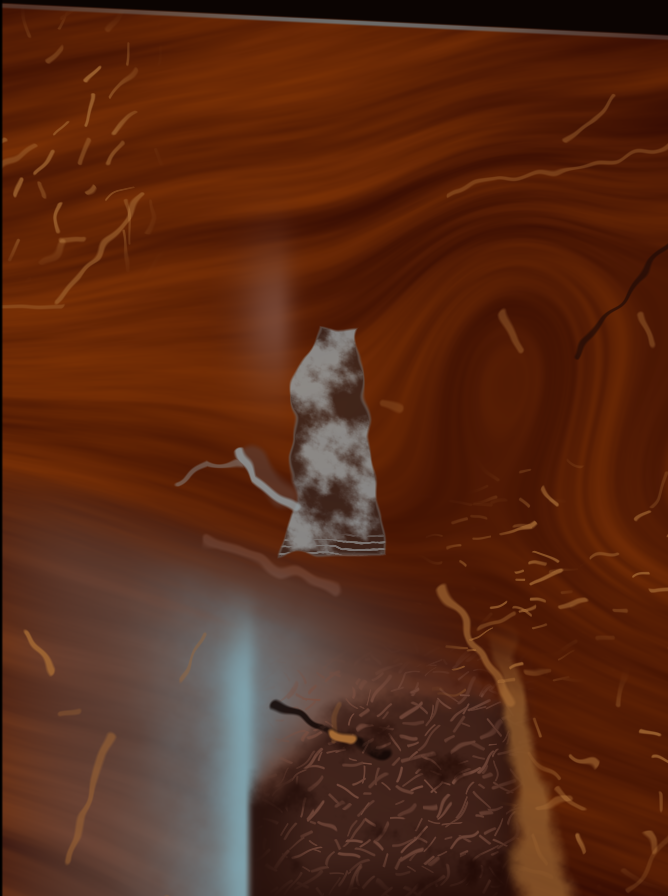
Give the GLSL for this texture, as a WebGL 1 fragment shader.

```glsl
precision highp float;
uniform vec2 u_resolution;

const float ASPECT = .747;
const vec3 MAHOGANY = vec3(.2, .04, .01);
const vec3 AMBER = vec3(.47, .185, .02);
const vec3 SHADOW = vec3(.12, .04, .025);
const vec3 HAZE = vec3(.37, .235, .19);
const vec3 SKY = vec3(.43, .49, .52);
const vec3 CYAN = vec3(.53, .71, .76);
const vec3 BARE = vec3(.64, .41, .2);
const vec3 FILM = vec3(.57, .6, .61);

vec2 p, bent;
float px;
vec3 col;

float hash(vec2 c) {
  vec3 q = fract(c.xyx * .1031);
  q += dot(q, q.yzx + 33.33);
  return fract((q.x + q.y) * q.z);
}

float noise(vec2 c) {
  vec2 i = floor(c), f = fract(c);
  f = f * f * (3. - 2. * f);
  return mix(mix(hash(i), hash(i + vec2(1, 0)), f.x),
             mix(hash(i + vec2(0, 1)), hash(i + 1.), f.x), f.y);
}

float fbm(vec2 c) {
  float sum = 0., amp = .52;
  for (int i = 0; i < 5; i++) {
    sum += amp * noise(c);
    c = c * 2.03 + 17.1;
    amp *= .5;
  }
  return sum;
}

float rise(float a, float b, float x) { return smoothstep(a, b, x); }
float fall(float a, float b, float x) { return 1. - smoothstep(a, b, x); }
void paint(vec3 color, float amount) { col = mix(col, color, amount); }

float bell(float x, float y, float w, float h) {
  vec2 d = (p - vec2(x, y)) / vec2(w, h);
  return exp(-dot(d, d));
}

float region(float x0, float y0, float x1, float y1) {
  vec2 m = smoothstep(-.04, .04, p - vec2(x0, y0)) * smoothstep(-.04, .04, vec2(x1, y1) - p);
  return m.x * m.y;
}

float segment(vec2 r, vec2 d, float width, float soft) {
  float t = clamp(dot(r, d) / dot(d, d), 0., 1.);
  return fall(width * .4, width + soft, length(r - d * t));
}

float line(float x0, float y0, float x1, float y1, float width) {
  vec2 a = vec2(x0, y0);
  return segment(bent - a, vec2(x1, y1) - a, width, px);
}

// Random short strokes, at most one per grid cell
float scratches(float cells, float angle, float spread, float density) {
  vec2 g = bent * cells;
  float m = 0.;
  for (int k = 0; k < 9; k++) {
    float row = floor(float(k) / 3. + .1);
    vec2 id = floor(g) + vec2(float(k) - 3. * row, row) - 1.;
    vec2 c = id + .2 + .6 * vec2(hash(id + 7.3), hash(id + 19.1));
    float a = angle + spread * (hash(id + 31.7) - .5);
    vec2 d = vec2(cos(a), sin(a)) * (.12 + .5 * hash(id + 43.9));
    float s = segment(g - c + d, 2. * d, .03 + .05 * hash(id + 3.7), cells * px);
    m = max(m, step(hash(id + cells), density) * s * (.5 + .5 * hash(id + 57.)));
  }
  return m;
}

void main() {
  p = gl_FragCoord.xy / u_resolution * vec2(ASPECT, 1);
  px = 1. / u_resolution.y;
  bent = p + .012 * (vec2(noise(p * 45.), noise(p * 45. + 9.)) - .5);
  float rough = fbm(p * 28.);

  // Wood grain, arched on the right and sloping down below
  float slope = mix(-.35, .2, rise(.38, .75, p.y));
  float v = p.y - slope * (p.x - .2) - .13 * bell(.57, .6, .12, .22) + .025 * noise(p * 5.);
  float grain = fbm(vec2(p.x * 2.5, v * 26.));
  float warmth = mix(-.14, -.4, rise(.25, .6, p.x)) + .28 * bell(.1, .6, .25, .15)
    + .22 * bell(.7, .25, .15, .25) + .2 * bell(.4, .87, .35, .1);
  warmth += 1.15 * grain + .18 * noise(vec2(p.x * 9., v * 150.));
  col = mix(MAHOGANY, AMBER, clamp(warmth, 0., 1.));

  // Reflected haze and window glow
  float drop = p.y + .28 * (p.x - .2) + .05 * (grain - .5);
  float haze = fall(.32, .46, drop) * fall(.36, .58, p.x) * rise(-.08, .1, p.x);
  paint(HAZE * (.8 + .4 * grain), .88 * haze);
  float dx = p.x - .271 - .01 * p.y;
  float reach = dx < 0. ? .105 : mix(.008, .1, rise(.1, .24, p.y));
  paint(SKY, exp(-dx * dx / (reach * reach)) * fall(.27, .41, drop) * (.6 + .4 * rough));
  float core = dx / (dx < 0. ? .025 : .012);
  paint(CYAN, .65 * exp(-core * core) * fall(.22, .36, p.y));
  paint(HAZE * 1.35, .75 * bell(.308, .645, p.x < .308 ? .038 : .02, .075));
  col += .08 * line(.23, .395, .38, .34, .007);

  // Worn dark patch, hatching and bare band
  float top = .09 + .1 * rise(.28, .4, p.x) + .05 * rough;
  paint(SHADOW, .85 * rise(.273, .286, p.x) * fall(.56, .6, p.x) * fall(-.02, .02, p.y - top));
  float hatch = max(scratches(36., .65, .7, .85), scratches(55., .2, 2.4, .8));
  paint(HAZE * 1.3, region(.32, .02, .57, .25) * rise(.16, .48, rough) * (.3 + .6 * hatch));
  float band = abs(bent.x - .612 + .17 * p.y) / (.012 + .018 * fall(0., .25, p.y));
  paint(BARE * .88, .8 * fall(.9, 1.8, band + .9 * rough) * fall(.2, .32, p.y));

  // Scattered and long scratches
  float marks = scratches(26., 1.1, 1.5, .75) * region(-.1, .72, .15, .96);
  marks += scratches(30., .1, 1.5, .5) * region(.56, .3, .8, .47);
  marks += scratches(24., 2.2, 1.8, .55) * region(.59, .04, .8, .22);
  marks += scratches(42., .1, .6, .4) * region(.5, .22, .62, .42);
  marks += .6 * scratches(17., 1., 2.6, .08);
  marks += .7 * line(.16, .78, .06, .665, .003) + .6 * line(.122, .18, .08, .04, .005);
  marks += line(.03, .29, .06, .25, .004) + .8 * line(.495, .345, .57, .22, .006);
  marks += .5 * line(.5, .785, .75, .835, .002);
  paint(BARE, .85 * min(marks, 1.));
  paint(SHADOW, .7 * line(.75, .73, .64, .6, .003));

  // Torn clear film: tapered upright, ribbed foot and side flap
  float left = .326 + .032 * rise(.56, .635, p.y) - .015 * fall(.38, .44, p.y);
  float right = .399 + .13 * (.635 - p.y);
  float inset = min(min(bent.x - left, right - bent.x), min(bent.y - .38, .635 - bent.y));
  float folds = fbm(vec2(p.x + .5 * p.y, p.y - .3 * p.x) * 30.);
  float gloss = max(rise(.33, .66, folds), .5 * fall(.001, .005, abs(inset)));
  float ribs = rise(.2, .9, sin(p.y * 800. + 9. * rough)) * fall(.395, .41, p.y);
  paint(mix(HAZE * .6, FILM, max(gloss, .8 * ribs)), .85 * rise(-.001, .002 + px, inset));
  paint(HAZE, .7 * line(.283, .488, .315, .45, .018));
  float rim = max(line(.27, .495, .285, .465, .005), line(.285, .465, .328, .437, .005));
  rim = max(rim, .5 * max(line(.197, .46, .23, .482, .004), line(.23, .482, .272, .48, .004)));
  paint(FILM, .85 * rim);

  // Chipped crack
  paint(SHADOW * .5, .85 * line(.305, .212, .432, .16, .006) * rise(.25, .5, rough));
  paint(BARE, line(.37, .184, .39, .177, .006));

  // Far edge of the board and dark surround
  float edge = p.y - .994 + .048 * p.x;
  paint(FILM * .75, (.3 + .6 * bell(.4, 1., .22, 1.)) * fall(.001, .003 + px, abs(edge)));
  paint(SHADOW * .35, rise(.001, .003 + px, edge));
  col *= rise(.001, .003 + px, p.x);
  gl_FragColor = vec4(col, 1);
}
```
